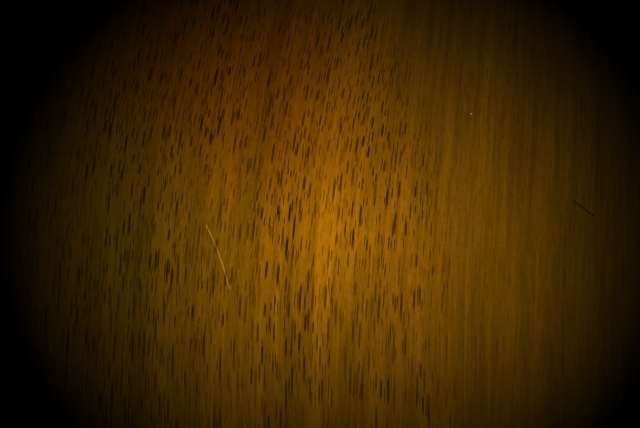
A WebGL 2 fragment shader for this texture:

```glsl
#version 300 es
precision highp float;
// Dark varnished wood under a warm oval pool of light.
// Stretched value noise makes the fibres, hashed cells along a leaning
// grain scatter the pores, and an elliptical falloff lights the board.

uniform vec2 u_resolution;
out vec4 fragColor;

float hash(vec2 p) {
    vec3 q = fract(p.xyx * 0.1031);
    q += dot(q, q.yzx + 33.33);
    return fract((q.x + q.y) * q.z);
}

float noise(vec2 p) {
    vec2 i = floor(p), f = fract(p);
    f = f * f * (3.0 - 2.0 * f);
    return mix(mix(hash(i), hash(i + vec2(1, 0)), f.x),
               mix(hash(i + vec2(0, 1)), hash(i + vec2(1, 1)), f.x), f.y);
}

// One layer of short tapered pores, each column shifted by its own amount
float pores(vec2 grain, vec2 density, float seed) {
    vec2 cell = grain * density + seed;
    cell.y += 17.0 * hash(vec2(floor(cell.x), seed));
    vec2 id = floor(cell), f = fract(cell) - 0.5;
    float pick = hash(id + seed);
    float across = abs(f.x - 0.4 * (hash(id + 41.7) - 0.5));
    float along = abs(f.y) / mix(0.22, 0.5, hash(id + 83.1));
    float taper = 1.0 - smoothstep(0.35, 1.0, along);
    float line = 1.0 - smoothstep(0.06, 0.3, across);
    return line * taper * smoothstep(0.35, 0.9, pick);
}

float segment(vec2 p, vec2 a, vec2 b) {
    vec2 ab = b - a;
    return length(p - a - ab * clamp(dot(p - a, ab) / dot(ab, ab), 0.0, 1.0));
}

void main() {
    vec2 uv = gl_FragCoord.xy / u_resolution;
    vec2 p = vec2(uv.x * 1.5, uv.y);

    // Grain leans right toward the top and stands upright at the bottom
    float lean = 0.11 * uv.y * uv.y * (1.0 - 0.8 * smoothstep(0.55, 0.85, uv.x));
    vec2 grain = vec2(p.x - lean, uv.y * (0.65 + 0.5 * uv.y));
    grain.x += 0.012 * (noise(vec2(p.x * 5.0, uv.y * 3.0)) - 0.5);

    // Oval light, brightest a little right of and below the middle
    float r = length((uv - vec2(0.53, 0.45)) / vec2(0.53, 0.72));
    float light = max(1.0 - pow(r, 1.25), 0.0) + 0.02 * exp(-3.0 * r * r);

    // Amber, redder at the upper left, more olive on the left flank
    vec3 wood = vec3(0.615, 0.388, 0.022);
    float red = exp(-dot(vec2(9.0, 4.0) * (uv - vec2(0.33, 1.0)),
                         vec2(4.0, 3.0) * (uv - vec2(0.33, 1.0))) * 0.5);
    float olive = exp(-18.0 * dot(uv - vec2(0.2, 0.5), uv - vec2(0.2, 0.5)));
    wood *= mix(vec3(1), vec3(1.05, 0.8, 0.6), red);
    wood *= mix(vec3(1), vec3(0.95, 1.04, 1.1), olive);

    // Broad bands, fibres and fine mottling
    float tone = 1.0 + 0.16 * (noise(vec2(grain.x * 16.0, uv.y * 1.2)) - 0.5);
    tone += 0.16 * (noise(vec2(grain.x * 75.0, uv.y * 3.0)) - 0.5);
    tone += 0.17 * (noise(vec2(grain.x * 190.0, uv.y * 11.0)) - 0.5);
    tone += 0.09 * (noise(p * vec2(260.0, 150.0)) - 0.5);

    // Pores are bold left of a bowed edge and faint to its right
    float edge = 0.69 - 0.25 * pow(max(uv.y - 0.35, 0.0), 2.0);
    float bold = mix(0.22, 1.0, 1.0 - smoothstep(edge - 0.03, edge + 0.03, uv.x));
    bold *= 0.6 + 0.6 * noise(vec2(grain.x * 11.0, uv.y * 4.0) + 7.0);
    float dark = 0.0;
    for (int i = 0; i < 3; i++) {
        float k = float(i);
        dark = max(dark, pores(grain, vec2(72.0 + 27.0 * k, 11.0 + 4.0 * k),
                               5.3 + 19.0 * k) * (1.0 - 0.2 * k));
    }
    vec3 color = wood * light * tone;
    color *= mix(vec3(1), vec3(0.46, 0.42, 0.5), dark * bold);

    // Pale bent scratch, dark nick and a tiny speck
    vec2 bend = vec2(p.x - 0.9 * (p.y - 0.326) * (0.473 - p.y), p.y);
    float scratch = segment(bend, vec2(0.484, 0.473), vec2(0.537, 0.326));
    color += vec3(0.17, 0.13, 0.06) * (1.0 - smoothstep(0.0005, 0.003, scratch));
    float nick = segment(p, vec2(1.345, 0.53), vec2(1.392, 0.495));
    color *= 1.0 - 0.45 * (1.0 - smoothstep(0.0005, 0.003, nick));
    float speck = length(p - vec2(1.104, 0.734));
    color += vec3(0.2, 0.18, 0.15) * (1.0 - smoothstep(0.001, 0.004, speck));

    fragColor = vec4(clamp(color, 0.0, 1.0), 1.0);
}
```
